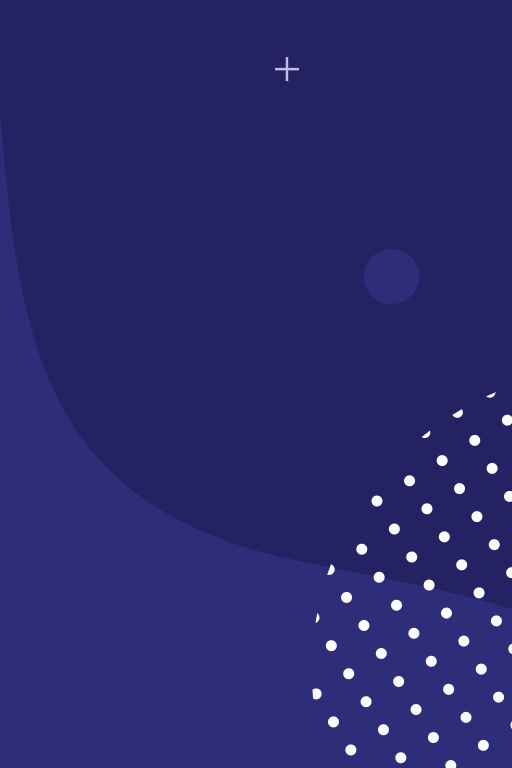
Give the GLSL for this background, as a WebGL 1 fragment shader.

```glsl
precision highp float;
// Indigo background with a sweeping wave, a disc, a plus sign and a clipped field of dots.

uniform vec2 u_resolution;

// Antialiased coverage of a signed distance, about one pixel wide
float fill(float d) {
  return clamp(0.5 - d * u_resolution.y / 1.5, 0.0, 1.0);
}

float box(vec2 p, vec2 halfSize) {
  vec2 d = abs(p) - halfSize;
  return max(d.x, d.y);
}

vec2 bezier(vec2 a, vec2 b, vec2 c, vec2 d, float t) {
  float s = 1.0 - t;
  return s * s * s * a + 3.0 * s * s * t * b + 3.0 * s * t * t * c + t * t * t * d;
}

// Approximate signed distance to the area under a curve that advances in x
float underCurve(vec2 p, vec2 a, vec2 b, vec2 c, vec2 d) {
  float t = 0.5;
  float stride = 0.25;
  for (int i = 0; i < 18; i++) {
    t += bezier(a, b, c, d, t).x < p.x ? stride : -stride;
    stride *= 0.5;
  }
  float s = 1.0 - t;
  vec2 tangent = s * s * (b - a) + 2.0 * s * t * (c - b) + t * t * (d - c);
  return (p.y - bezier(a, b, c, d, t).y) * tangent.x / length(tangent);
}

// Steep left slope joined to a shallow right tail
float wave(vec2 p) {
  vec2 joint = vec2(0.488, 0.428);
  if (p.x < joint.x) {
    return underCurve(p, vec2(0.0, 1.281), vec2(0.035, 0.832), vec2(0.088, 0.553), joint);
  }
  return underCurve(p, joint, vec2(0.625, 0.389), vec2(0.84, 0.361), vec2(1.0, 0.3105));
}

// Tilted grid of dots, cut by a large circle
float dots(vec2 p) {
  vec2 q = p - vec2(0.7363, 0.5215);
  q = vec2(dot(q, vec2(0.85, 0.527)), dot(q, vec2(0.527, -0.85)));
  vec2 cell = vec2(0.0749, 0.0644);
  q = mod(q + 0.5 * cell, cell) - 0.5 * cell;
  return max(length(q) - 0.0107, length(p - vec2(1.199, 0.191)) - 0.59);
}

void main() {
  // Canvas units: width 1, height 1.5
  vec2 p = gl_FragCoord.xy / u_resolution * vec2(1.0, 1.5);
  vec3 navy = vec3(0.141, 0.134, 0.388);
  vec3 indigo = vec3(0.18, 0.177, 0.475);

  // Wave and disc
  float disc = length(p - vec2(0.7646, 0.96)) - 0.0537;
  vec3 color = mix(navy, indigo, fill(min(wave(p), disc)));

  // Plus sign
  vec2 q = p - vec2(0.5605, 1.365);
  float plus = min(box(q, vec2(0.0234, 0.0024)), box(q, vec2(0.0024, 0.0234)));
  color = mix(color, vec3(0.76, 0.75, 0.87), fill(plus));

  // Dots
  color = mix(color, vec3(0.99), fill(dots(p)));

  gl_FragColor = vec4(color, 1.0);
}
```
